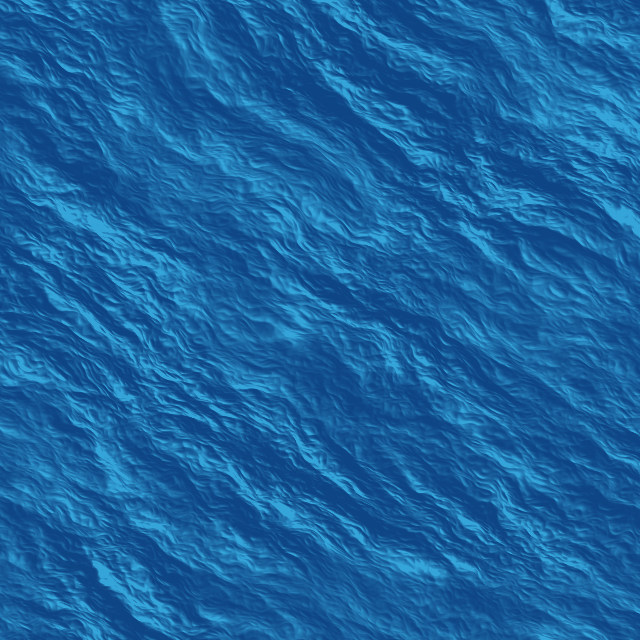
A three.js fragment shader for this texture:

```glsl
// Open sea seen from above: blue wind ripples with bright slanting crests.
varying vec2 vUv;

#define DEEP vec3(0.06, 0.28, 0.53)
#define CREST vec3(0.19, 0.61, 0.82)
#define WIND_ANGLE -0.62     // direction of the long crests, radians
#define OCTAVE_TURN 0.06     // finer ripples lie flatter
#define BASE_SCALE vec2(3.6, 10.0)
#define LACUNARITY vec2(2.1, 1.9)
#define GAIN 0.53
#define RIPPLE_STRENGTH 1.12
#define CREST_STRENGTH 1.9
#define SWELL_STRENGTH 1.15
#define LIGHT_STEP vec2(0.0006, 0.0018)

float hash(vec2 p) {
  vec3 q = fract(p.xyx * vec3(0.1031, 0.1030, 0.0973));
  q += dot(q, q.yzx + 33.33);
  return fract((q.x + q.y) * q.z);
}

// Dot product of a lattice point's random gradient with the offset to it
float corner(vec2 cell, vec2 offset) {
  float angle = 6.2832 * hash(cell);
  return dot(vec2(cos(angle), sin(angle)), offset);
}

float noise(vec2 p) {
  vec2 i = floor(p), f = fract(p);
  vec2 w = f * f * (3.0 - 2.0 * f);
  vec2 e = vec2(1.0, 0.0);
  return mix(mix(corner(i, f), corner(i + e, f - e), w.x),
             mix(corner(i + e.yx, f - e.yx), corner(i + e.xx, f - e.xx), w.x), w.y);
}

// Coordinates in a frame turned counterclockwise by the angle
vec2 turnFrame(vec2 p, float angle) {
  float c = cos(angle), s = sin(angle);
  return vec2(c * p.x + s * p.y, c * p.y - s * p.x);
}

// Sharp crest along the zero line of the noise
float ridge(vec2 p) {
  float n = noise(p);
  return max(1.0 - 2.0 * sqrt(n * n + 0.0006), 0.0);
}

// Stretched ridges summed from long waves to fine ripples
float waveHeight(vec2 p) {
  float height = 0.0, amplitude = 1.0;
  vec2 scale = BASE_SCALE;
  for (int i = 0; i < 5; i++) {
    height += amplitude * ridge(p * scale + 17.3 * float(i));
    p = turnFrame(p, OCTAVE_TURN);
    scale *= LACUNARITY;
    amplitude *= GAIN;
  }
  return height;
}

void main() {
  vec2 p = turnFrame(vUv, WIND_ANGLE) + 20.0;

  // Bend the wave lines, then roughen them
  p += 0.035 * vec2(noise(p * 5.0), noise(p * 5.0 + 31.7));
  p.y += 0.010 * noise(p * vec2(24.0, 34.0));

  // Light on the faces of the waves, calmer in some patches
  float slope = (waveHeight(p) - waveHeight(p + LIGHT_STEP)) / LIGHT_STEP.y;
  float rough = mix(0.7, 1.25, smoothstep(-0.3, 0.3, noise(p * vec2(3.0, 5.0) + 7.1)));
  float tone = RIPPLE_STRENGTH * rough * slope / 21.0;

  // Broad light and dark swell
  tone += SWELL_STRENGTH * noise(p * vec2(2.5, 5.5) + 3.7);
  tone += SWELL_STRENGTH * 0.8 * noise(p * vec2(8.0, 19.0) + 11.9);

  // Scattered thin bright crests, long and short, with a faint glow
  float longLine = ridge(p * BASE_SCALE);
  float shortLine = ridge(p * BASE_SCALE * 2.1 + 61.0);
  float longMask = smoothstep(-0.05, 0.25, noise(p * vec2(4.5, 8.0) + 43.0));
  float shortMask = smoothstep(0.0, 0.25, noise(p * vec2(7.0, 12.0) + 83.0));
  tone += CREST_STRENGTH * longMask * (pow(longLine, 12.0) + 0.2 * pow(longLine, 3.0));
  tone += CREST_STRENGTH * 0.7 * shortMask * pow(shortLine, 9.0) - 0.2;

  // Curve that keeps most water dark and few crests bright
  tone = clamp(tone, -2.3, 2.4);
  float shade = 0.25 + 0.235 * tone + 0.05 * tone * tone;
  gl_FragColor = vec4(mix(DEEP, CREST, shade), 1.0);
}
```
